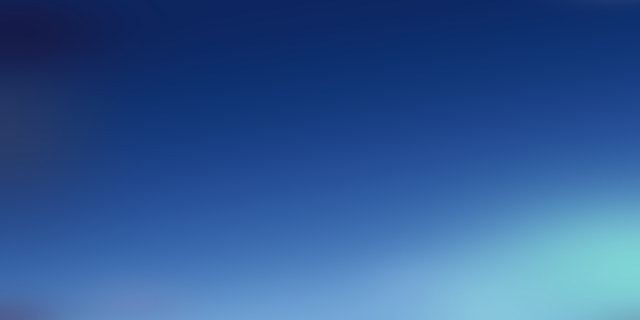
Give the GLSL for this background, as a WebGL 2 fragment shader.

```glsl
#version 300 es
precision highp float;
// Soft blue dusk gradient with an aqua glow at the lower right.

uniform vec2 u_resolution;
out vec4 fragColor;

struct Glow { vec2 center; vec2 radius; vec3 color; float strength; };

// Sky colours at even heights, from bottom to top
const int STOPS = 5;
const vec3 SKY[STOPS] = vec3[STOPS](
    vec3(0.45, 0.65, 0.84),
    vec3(0.25, 0.44, 0.70),
    vec3(0.13, 0.29, 0.57),
    vec3(0.06, 0.20, 0.45),
    vec3(0.05, 0.15, 0.38));
const float TILT = 0.30; // how far the sky leans towards the right

// Soft lights and shades, in canvas fractions
const Glow DUSK_HAZE    = Glow(vec2(0.00, 0.58), vec2(0.14, 0.25), vec3(0.22, 0.25, 0.38), 0.60);
const Glow NIGHT_SHADE  = Glow(vec2(0.02, 0.90), vec2(0.15, 0.13), vec3(0.09, 0.08, 0.24), 0.70);
const Glow LILAC_MIST   = Glow(vec2(0.21, 0.05), vec2(0.08, 0.08), vec3(0.42, 0.52, 0.72), 0.50);
const Glow MAUVE_CORNER = Glow(vec2(0.00, 0.00), vec2(0.10, 0.08), vec3(0.30, 0.33, 0.52), 0.80);
const Glow PALE_LIGHT   = Glow(vec2(0.77, 0.00), vec2(0.13, 0.16), vec3(0.56, 0.80, 0.88), 0.75);
const Glow PERIWINKLE   = Glow(vec2(0.64, 0.09), vec2(0.06, 0.08), vec3(0.48, 0.65, 0.85), 0.40);
const Glow AQUA_LIGHT   = Glow(vec2(1.00, 0.16), vec2(0.22, 0.20), vec3(0.50, 0.84, 0.83), 0.95);
const Glow TEAL_CORNER  = Glow(vec2(1.00, -0.02), vec2(0.07, 0.06), vec3(0.42, 0.62, 0.68), 0.60);
const Glow TOP_SHEEN    = Glow(vec2(0.97, 1.02), vec2(0.10, 0.04), vec3(0.17, 0.28, 0.48), 0.60);

vec3 skyStop(int i) {
    return SKY[clamp(i, 0, STOPS - 1)];
}

// Smooth Catmull-Rom ramp through the sky colours
vec3 skyColor(float height) {
    float position = clamp(height, 0.0, 1.0) * float(STOPS - 1);
    int i = min(int(position), STOPS - 2);
    float t = position - float(i);
    vec3 a = skyStop(i - 1), b = skyStop(i), c = skyStop(i + 1), d = skyStop(i + 2);
    return b + 0.5 * t * (c - a + t * (2.0 * a - 5.0 * b + 4.0 * c - d
                        + t * (3.0 * (b - c) + d - a)));
}

// Blend in an elliptical Gaussian light
vec3 addGlow(vec3 color, vec2 uv, Glow glow) {
    vec2 offset = (uv - glow.center) / glow.radius;
    return mix(color, glow.color, glow.strength * exp(-dot(offset, offset)));
}

void main() {
    vec2 uv = gl_FragCoord.xy / u_resolution;

    // Tilted sky
    vec3 color = skyColor(uv.y - TILT * (uv.x - 0.5));

    // Left side
    color = addGlow(color, uv, DUSK_HAZE);
    color = addGlow(color, uv, NIGHT_SHADE);
    color = addGlow(color, uv, LILAC_MIST);
    color = addGlow(color, uv, MAUVE_CORNER);

    // Right side
    color = addGlow(color, uv, PALE_LIGHT);
    color = addGlow(color, uv, PERIWINKLE);
    color = addGlow(color, uv, AQUA_LIGHT);
    color = addGlow(color, uv, TEAL_CORNER);
    color = addGlow(color, uv, TOP_SHEEN);

    fragColor = vec4(color, 1.0);
}
```
